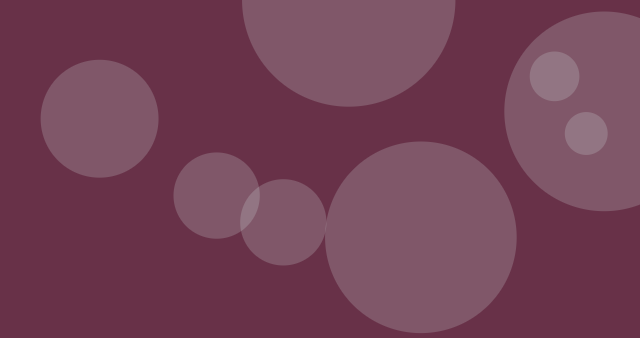
Write a WebGL 2 fragment shader that draws this background.

```glsl
#version 300 es
precision highp float;
// Translucent pale discs scattered over a flat plum background.
// Each disc is a circle distance function, blended in turn so that
// overlapping discs become lighter.

#define PLUM vec3(0.408, 0.192, 0.282)
#define DISC_TINT vec3(0.868, 0.932, 0.922)
#define DISC_OPACITY 0.2
#define EDGE_PIXELS 1.0

uniform vec2 u_resolution;
out vec4 fragColor;

// Disc centre (from the top left) and radius, in canvas widths.
const int DISC_COUNT = 8;
const vec3 DISCS[DISC_COUNT] = vec3[DISC_COUNT](
    vec3(0.1556, 0.1855, 0.0921),
    vec3(0.5449, 0.0000, 0.1667),
    vec3(0.9440, 0.1740, 0.1560),
    vec3(0.8665, 0.1193, 0.0388),
    vec3(0.9160, 0.2086, 0.0335),
    vec3(0.3385, 0.3056, 0.0674),
    vec3(0.4427, 0.3474, 0.0674),
    vec3(0.6576, 0.3708, 0.1497)
);

float circleDistance(vec2 p, vec3 disc) {
    return length(p - disc.xy) - disc.z;
}

// Smooth coverage across one edge width.
float coverage(float dist, float edge) {
    return clamp(0.5 - dist / edge, 0.0, 1.0);
}

void main() {
    // Canvas widths, measured down from the top edge.
    vec2 p = vec2(gl_FragCoord.x, u_resolution.y - gl_FragCoord.y) / u_resolution.x;
    float edge = EDGE_PIXELS / u_resolution.x;

    vec3 color = PLUM;
    for (int i = 0; i < DISC_COUNT; i++) {
        float mask = coverage(circleDistance(p, DISCS[i]), edge);
        color = mix(color, DISC_TINT, DISC_OPACITY * mask);
    }
    fragColor = vec4(color, 1.0);
}
```
